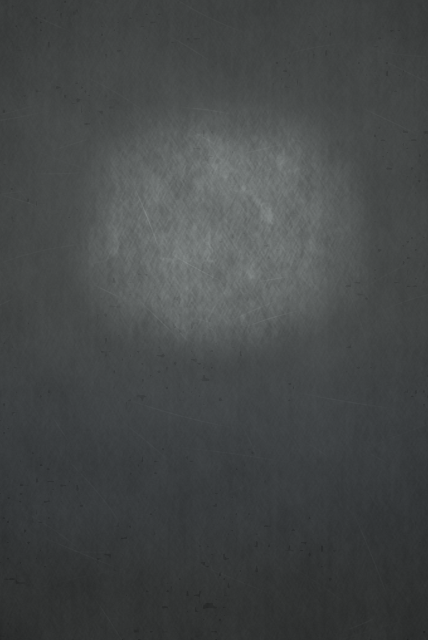
Write a WebGL 1 fragment shader that draws this background.

```glsl
precision highp float;
// Worn slate wall: a soft chalky glow over dark grey, with fibres, scuffs and scratches.

uniform vec2 u_resolution;

// Lengths are in canvas widths, heights run from 0 at the bottom to 1 at the top.
const vec2 GLOW_CENTER = vec2(0.512, 0.965);
const vec2 GLOW_RADIUS = vec2(0.300, 0.262);
const float GLOW_LEVEL = 0.122;
const float HALO_LEVEL = 0.034;
const float BOTTOM_LEVEL = 0.188;
const float MIDDLE_LEVEL = 0.282;
const float TOP_LEVEL = 0.252;
const float SIDE_SHADE = 0.09;
const vec3 SLATE_TINT = vec3(0.972, 1.012, 1.006);
const vec3 BLUE_TINT = vec3(0.955, 1.010, 1.040);
const float SCRATCH_WIDTH = 0.0012;
const int SCRATCH_COUNT = 64;

float hash(vec2 p) {
  vec3 h = fract(vec3(p.xyx) * 0.1031);
  h += dot(h, h.yzx + 33.33);
  return fract((h.x + h.y) * h.z);
}

float noise(vec2 p) {
  vec2 cell = floor(p);
  vec2 f = fract(p);
  f = f * f * (3.0 - 2.0 * f);
  float low = mix(hash(cell), hash(cell + vec2(1.0, 0.0)), f.x);
  float high = mix(hash(cell + vec2(0.0, 1.0)), hash(cell + 1.0), f.x);
  return mix(low, high, f.y);
}

float fbm(vec2 p) {
  float sum = 0.0;
  float weight = 0.5;
  for (int i = 0; i < 5; i++) {
    sum += weight * noise(p);
    p = mat2(1.6, 1.2, -1.2, 1.6) * p + 17.3;
    weight *= 0.5;
  }
  return sum;
}

vec2 rotate(vec2 p, float angle) {
  float c = cos(angle);
  float s = sin(angle);
  return vec2(c * p.x + s * p.y, c * p.y - s * p.x);
}

// Thin curved strokes with tapered ends, at random places and slants.
float scratches(vec2 p, float aspect, float pixel) {
  float sum = 0.0;
  float width = max(SCRATCH_WIDTH, 0.6 * pixel);
  for (int i = 0; i < SCRATCH_COUNT; i++) {
    float id = float(i) + 1.0;
    vec2 center = vec2(hash(vec2(id, 1.7)), hash(vec2(id, 5.3)) * aspect);
    float angle = mix(-1.25, 0.55, hash(vec2(id, 9.1)));
    float reach = mix(0.03, 0.17, hash(vec2(id, 13.9)));
    float bend = mix(-0.8, 0.8, hash(vec2(id, 21.4)));
    vec2 q = rotate(p - center, angle);
    float along = q.x / reach;
    float across = abs(q.y - bend * q.x * q.x);
    float taper = 1.0 - smoothstep(0.2, 1.0, abs(along));
    float strength = mix(0.25, 1.0, hash(vec2(id, 30.6)));
    sum += strength * taper * (1.0 - smoothstep(0.0, 2.0 * width, across));
  }
  return min(sum, 1.5);
}

void main() {
  vec2 p = gl_FragCoord.xy / u_resolution.x;
  float aspect = u_resolution.y / u_resolution.x;
  float height = gl_FragCoord.y / u_resolution.y;
  p.y *= 1.5 / aspect;

  // Wall shading
  float level = mix(BOTTOM_LEVEL, MIDDLE_LEVEL, smoothstep(-0.08, 0.58, height));
  level = mix(level, TOP_LEVEL, smoothstep(0.78, 1.02, height));
  float side = abs(2.0 * p.x - 1.0);
  level *= 1.0 - SIDE_SHADE * side * side * side;

  // Glow with a ragged rim and a wide halo
  float clouds = fbm(p * 7.0) - 0.48;
  vec2 offset = (p - GLOW_CENTER) / GLOW_RADIUS;
  float dist = pow(dot(pow(abs(offset), vec2(2.4)), vec2(1.0)), 1.0 / 2.4);
  float glow = 1.0 - smoothstep(0.55, 1.28, dist + 0.22 * clouds);
  level += GLOW_LEVEL * glow + HALO_LEVEL * exp(-0.55 * dist * dist);

  // Chalk blotches and short bright creases
  float chalk = fbm(p * vec2(19.0, 15.0) + 41.0) - 0.48;
  float crease = 1.0 - abs(2.0 * fbm(p * 13.0 + 73.0) - 0.96);
  crease = smoothstep(0.90, 1.0, crease) * smoothstep(-0.08, 0.12, chalk);
  level += clouds * mix(0.035, 0.05, glow) + chalk * mix(0.018, 0.11, glow);
  level += 0.035 * glow * crease;

  // Brushed fibres: upright bands and two slanted grains
  float bands = noise(p * vec2(75.0, 4.0)) + noise(p * vec2(190.0, 14.0)) - 1.0;
  float fibres = noise(rotate(p, 0.55) * vec2(250.0, 55.0));
  fibres += noise(rotate(p, -0.45) * vec2(270.0, 60.0) + 90.0) - 1.0;
  float grain = noise(p * 340.0) - 0.5;
  level += bands * mix(0.008, 0.022, glow);
  level += fibres * mix(0.012, 0.045, glow) + grain * mix(0.014, 0.025, glow);

  // Scratches and sparse dark pits
  level += scratches(p, 1.5, 1.0 / u_resolution.x) * mix(0.022, 0.055, glow);
  float pits = smoothstep(0.86, 0.95, noise(p * 105.0 + 11.0));
  level -= 0.035 * pits * smoothstep(0.55, 0.70, noise(p * 12.0 + 29.0));

  // Cooler slate in the lower half
  float cool = smoothstep(0.05, 0.22, height) * (1.0 - smoothstep(0.30, 0.55, height));
  gl_FragColor = vec4(level * mix(SLATE_TINT, BLUE_TINT, cool), 1.0);
}
```
